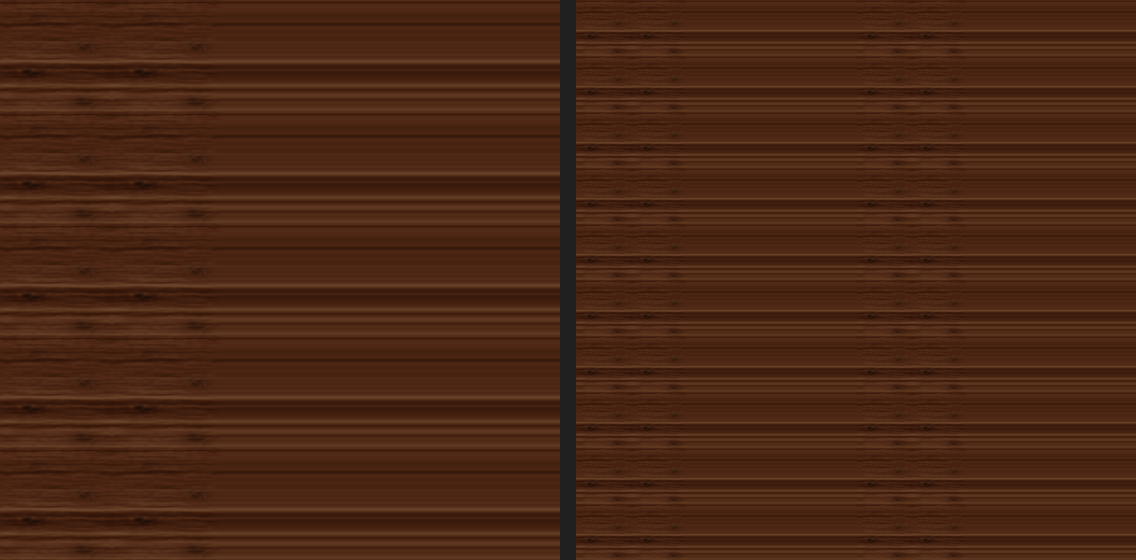
Left, the tile; right, the same tile 2 across and 2 down.
Give the GLSL for this texture, as a Shadertoy shader.

```glsl
// Dark brown wood: five stacked streak bands, with knotted grain on the left fading to smooth streaks.

float hash(vec2 p) {
    return fract(sin(dot(p, vec2(127.1, 311.7))) * 43758.5453);
}

// Value noise on the unit square that wraps after a whole number of cells
float wrapNoise(vec2 p, vec2 cells) {
    p *= cells;
    vec2 i = floor(p), f = fract(p);
    f = f * f * (3.0 - 2.0 * f);
    vec2 a = mod(i, cells), b = mod(i + 1.0, cells);
    return mix(mix(hash(a), hash(vec2(b.x, a.y)), f.x),
               mix(hash(vec2(a.x, b.y)), hash(b), f.x), f.y);
}

// Shortest signed distance on a circle of length one
float wrapDelta(float a, float b) {
    return fract(a - b + 0.5) - 0.5;
}

// Streak brightness across one band: centre, width and strength of each streak
float streakTone(float t) {
    vec3 streaks[15] = vec3[15](
        vec3(0.215, 0.022, -2.0), vec3(0.150, 0.020, -0.8),
        vec3(0.350, 0.110, -0.5), vec3(0.547, 0.018,  2.7),
        vec3(0.600, 0.022, -1.3), vec3(0.665, 0.045, -1.9),
        vec3(0.762, 0.026,  1.3), vec3(0.802, 0.012, -1.5),
        vec3(0.853, 0.024,  1.0), vec3(0.892, 0.011, -1.4),
        vec3(0.985, 0.035,  1.4), vec3(0.022, 0.009, -1.9),
        vec3(0.060, 0.022,  0.8), vec3(0.375, 0.008,  0.8),
        vec3(0.470, 0.012, -0.5));
    float tone = 0.5;
    for (int i = 0; i < 15; i++) {
        float d = wrapDelta(t, streaks[i].x) / streaks[i].y;
        tone += streaks[i].z * exp(-d * d);
    }
    // Finer lines between the main streaks
    tone += 0.9 * (wrapNoise(vec2(0.0, t), vec2(1.0, 26.0)) - 0.5);
    return tone + 0.8 * (wrapNoise(vec2(0.0, t), vec2(1.0, 51.0)) - 0.5);
}

// Ragged dark knots: position in the cell and strength
float knotShade(vec2 p) {
    vec3 knots[4] = vec3[4](
        vec3(0.755, 0.423, 0.75), vec3(0.280, 0.645, 1.0),
        vec3(0.755, 0.918, 0.6), vec3(0.345, 0.143, 0.4));
    float ragged = 0.5 * wrapNoise(p, vec2(18.0, 30.0)) + 0.5 * wrapNoise(p, vec2(37.0, 52.0));
    float shade = 0.0;
    for (int i = 0; i < 4; i++) {
        vec2 d = vec2(wrapDelta(p.x, knots[i].x), wrapDelta(p.y, knots[i].y));
        float core = exp(-dot(d / vec2(0.075, 0.035), d / vec2(0.075, 0.035)));
        float halo = exp(-dot(d / vec2(0.15, 0.05), d / vec2(0.15, 0.05)));
        shade += knots[i].z * (0.6 * core + 0.4 * halo) * smoothstep(0.1, 0.75, ragged) * 1.4;
    }
    return shade;
}

void mainImage(out vec4 fragColor, in vec2 fragCoord) {
    vec2 uv = fragCoord / iResolution.xy;
    vec2 cell = fract(vec2(uv.x, 1.0 - uv.y) * 5.0);

    // Grain covers the left part and ends in a slightly frayed edge
    float fray = 0.016 * (wrapNoise(vec2(0.0, cell.y), vec2(1.0, 40.0)) - 0.5);
    float grainMask = smoothstep(0.0, 0.012, uv.x)
                    * (1.0 - smoothstep(0.372, 0.394, uv.x + fray));

    // Nearly straight streaks with fine fibres
    float wobble = wrapNoise(cell, vec2(5.0, 10.0)) - 0.5;
    float t = cell.y + 0.009 * wobble * grainMask;
    float fibre = wrapNoise(vec2(cell.x, t), vec2(4.0, 61.0)) - 0.5;
    float fleck = wrapNoise(vec2(cell.x, t), vec2(23.0, 57.0)) - 0.5;
    float tone = streakTone(t) + grainMask * (1.6 * fibre + 0.8 * fleck);
    tone = clamp(tone, -1.8, 3.0);

    // Shadows keep more red than the light streaks
    vec3 slope = tone < 0.0 ? vec3(0.05, 0.03, 0.02) : vec3(0.04, 0.04, 0.03);
    vec3 wood = vec3(0.29, 0.14, 0.07) + tone * slope;
    wood *= 1.0 - 0.45 * grainMask * min(knotShade(cell), 1.0);
    fragColor = vec4(wood, 1.0);
}
```
